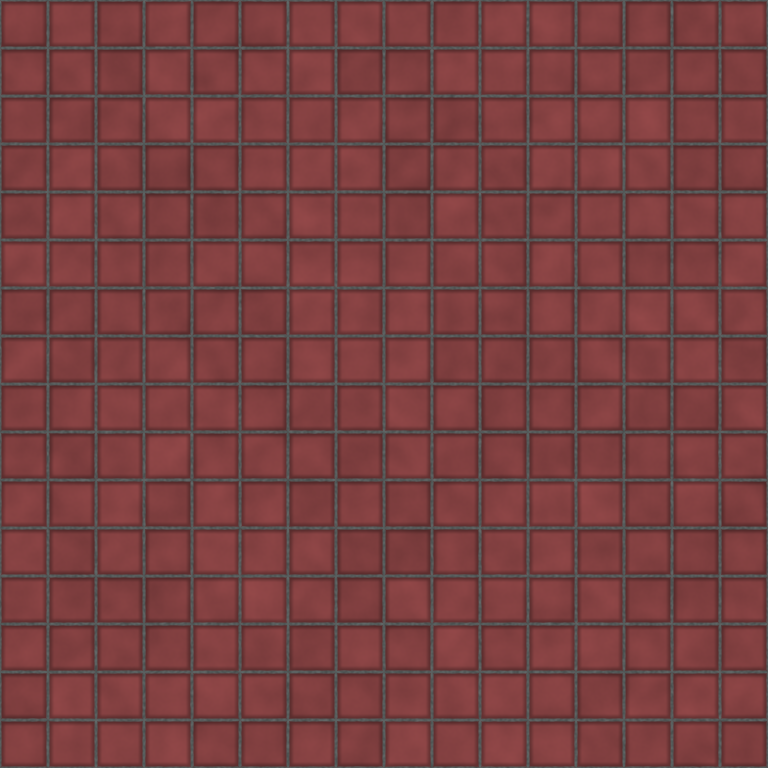
Reproduce this texture procedurally as a Shadertoy shader.

```glsl
// Square dark red glazed tiles with soft shaded rims and thin speckled grey grout.
#define TILES 16.0            // repeats across and down
#define GROUT_WIDTH 0.062     // in tile units
#define EDGE_WOBBLE 0.006     // roughness of the grout outline
#define RIM_WIDTH 0.115       // reach of the dark rim, in tile units
#define RIM_DARKNESS 0.27
#define TILE_VARIATION 0.045  // brightness spread from tile to tile
#define BLOTCH_STRENGTH 0.11
#define SPECKLE_STRENGTH 0.22
#define GLAZE_COLOR vec3(0.515, 0.252, 0.254)
#define GROUT_COLOR vec3(0.335, 0.357, 0.355)

// Two pseudo-random values in 0..1 from an integer lattice point
vec2 hash2(vec2 cell) {
    uvec2 q = uvec2(ivec2(cell)) * uvec2(1597u, 3812u) + uvec2(719u, 233u);
    uint n = (q.x ^ (q.y << 7)) * 74763u;
    n = (n ^ (n >> 15)) * 28411u;
    n ^= n >> 13;
    n *= 60493u;
    n ^= n >> 16;
    return vec2(n & 65535u, n >> 16) / 65535.0;
}

vec2 gradientAt(vec2 cell, float period) {
    float angle = 6.28319 * hash2(mod(cell, period)).x;
    return vec2(cos(angle), sin(angle));
}

// Gradient noise over the unit canvas, wrapping after a whole number of cells
float wrappedNoise(vec2 uv, float period) {
    vec2 p = uv * period;
    vec2 i = floor(p), f = p - i;
    vec2 u = f * f * f * (f * (f * 6.0 - 15.0) + 10.0);
    vec2 e = vec2(1.0, 0.0);
    float a = dot(gradientAt(i, period), f);
    float b = dot(gradientAt(i + e.xy, period), f - e.xy);
    float c = dot(gradientAt(i + e.yx, period), f - e.yx);
    float d = dot(gradientAt(i + e.xx, period), f - e.xx);
    return mix(mix(a, b, u.x), mix(c, d, u.x), u.y);
}

void mainImage(out vec4 fragColor, in vec2 fragCoord) {
    vec2 uv = fragCoord / iResolution.xy;
    vec2 grid = uv * TILES;
    vec2 tile = mod(floor(grid), TILES);
    vec2 local = fract(grid) - 0.5;
    float pixel = TILES / min(iResolution.x, iResolution.y);

    // Distance inward from the tile's edge; negative inside the grout
    vec2 inset = 0.5 - 0.5 * GROUT_WIDTH - abs(local);
    float edge = min(inset.x, inset.y);
    edge += EDGE_WOBBLE * wrappedNoise(uv, 128.0);

    // Glaze: cloudy blotches, per-tile tone and faint grain
    float blotch = wrappedNoise(uv, 23.0) + 0.5 * wrappedNoise(uv, 47.0);
    float tone = 1.0 + BLOTCH_STRENGTH * blotch;
    tone += TILE_VARIATION * (hash2(tile + 40.0).x - 0.5) * 2.0;
    tone += 0.015 * wrappedNoise(uv, 192.0);

    // Rounded rim shading, a little deeper along the top
    vec2 rim = 1.0 - smoothstep(0.0, RIM_WIDTH, inset);
    float shade = 1.0 - (1.0 - rim.x) * (1.0 - rim.y);
    shade *= 1.0 + 0.25 * smoothstep(0.3, 0.5, local.y);
    vec3 glaze = GLAZE_COLOR * tone * (1.0 - RIM_DARKNESS * shade);

    // Grout with fine speckles
    float speckle = wrappedNoise(uv, 220.0) + 0.5 * wrappedNoise(uv, 96.0);
    vec3 grout = GROUT_COLOR * (1.0 + SPECKLE_STRENGTH * speckle);

    float glazeMask = smoothstep(-0.6 * pixel, 0.6 * pixel, edge);
    fragColor = vec4(mix(grout, glaze, glazeMask), 1.0);
}
```
